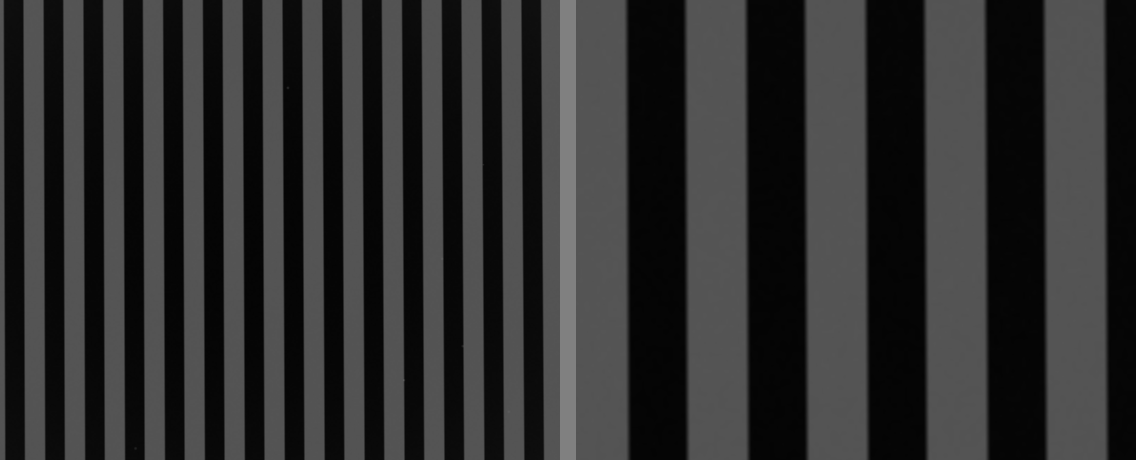
Left: the whole. Right: its middle third, enlarged.
This pattern is drawn by a Shadertoy shader. Its source:

```glsl
// Soft-edged vertical black and grey stripes, slightly leaning, with faint dust.

float hash(vec2 p) {
    p = fract(p * vec2(0.1031, 0.1137));
    p += dot(p, p.yx + 33.33);
    return fract((p.x + p.y) * p.x * 97.3);
}

float valueNoise(vec2 p) {
    vec2 cell = floor(p), f = fract(p);
    f = f * f * (3.0 - 2.0 * f);
    float low = mix(hash(cell), hash(cell + vec2(1, 0)), f.x);
    float high = mix(hash(cell + vec2(0, 1)), hash(cell + vec2(1, 1)), f.x);
    return mix(low, high, f.y);
}

// Coverage of the black stripes; uv spans 0 to 1 in both directions
float stripes(vec2 uv) {
    float period = mix(0.0713, 0.0711, uv.y);
    float firstCentre = mix(0.0270, 0.0243, uv.y);
    float offset = (fract((uv.x - firstCentre) / period + 0.5) - 0.5) * period;
    float blur = max(0.0021, 0.75 / iResolution.x);
    return 1.0 - smoothstep(-blur, blur, abs(offset) - 0.0175);
}

// Sparse pale specks, at most one per grid cell
float dust(vec2 p) {
    vec2 grid = p * 26.0;
    vec2 cell = floor(grid);
    vec2 centre = 0.2 + 0.6 * vec2(hash(cell + 7.0), hash(cell + 41.0));
    float radius = mix(0.025, 0.06, hash(cell + 83.0));
    float soft = max(0.025, 26.0 / iResolution.x);
    float speck = 1.0 - smoothstep(radius - soft, radius + soft, length(grid - cell - centre));
    return speck * step(0.94, hash(cell + 19.0)) * hash(cell + 61.0);
}

void mainImage(out vec4 fragColor, in vec2 fragCoord) {
    vec2 uv = fragCoord / iResolution.xy;
    vec2 p = fragCoord / iResolution.x;

    // Blacks lift a little toward the sides, more so on the right
    vec2 fromCentre = uv - vec2(0.45, 0.45);
    float black = 0.018 + 0.075 * dot(fromCentre, fromCentre);
    float grey = 0.328 + 0.008 * (valueNoise(p * 5.0) - 0.5);
    float shade = mix(grey, black, stripes(uv));

    // Fine grain and dust
    shade += 0.006 * (valueNoise(p * 300.0) - 0.5);
    shade += 0.12 * dust(p);

    fragColor = vec4(vec3(shade), 1.0);
}
```
